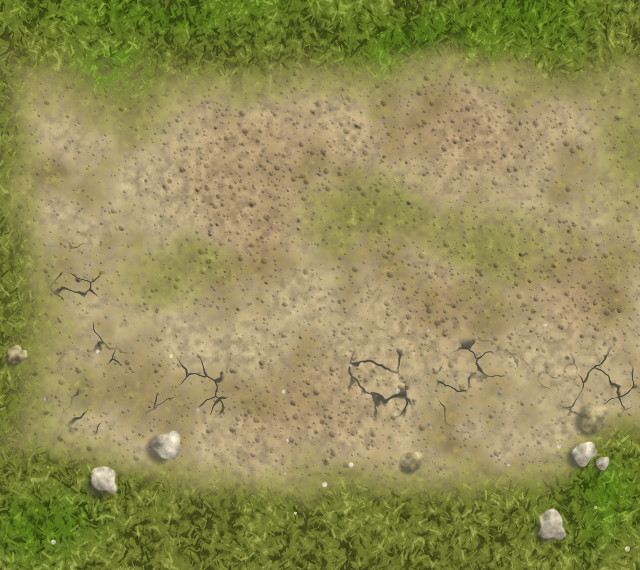
Give the GLSL for this texture, as a WebGL 2 fragment shader.

```glsl
#version 300 es
precision highp float;
uniform vec2 u_resolution;
out vec4 fragColor;

const float ASPECT = 1.1228;
const vec3 SAND = vec3(0.735, 0.67, 0.515);
const vec3 ROUGH_SOIL = vec3(0.67, 0.565, 0.42);
const vec3 EARTH = vec3(0.56, 0.49, 0.31);
const vec3 OLIVE = vec3(0.59, 0.57, 0.33);
const vec3 GRASS_DARK = vec3(0.20, 0.23, 0.06);
const vec3 GRASS_MID = vec3(0.43, 0.47, 0.17);
const vec3 GRASS_LIGHT = vec3(0.68, 0.70, 0.37);
const vec3 LUSH_TINT = vec3(0.72, 0.98, 0.45);
const vec3 CRACK = vec3(0.24, 0.24, 0.22);
const vec3 STONE = vec3(0.84, 0.80, 0.70);
const vec2 LIGHT = vec2(0.6, 0.8);
const float TOP_EDGE = 0.885;
const float BOTTOM_EDGE = 0.165;

// soft ellipses: centre xy, radii zw
const vec4 THIN_GRASS[6] = vec4[6](
  vec4(0.22, 0.82, 0.12, 0.08), vec4(0.64, 0.63, 0.13, 0.07), vec4(0.88, 0.58, 0.12, 0.07),
  vec4(0.29, 0.52, 0.09, 0.06), vec4(1.13, 0.73, 0.09, 0.14), vec4(0.00, 0.31, 0.14, 0.24));
const vec4 BARE[6] = vec4[6](
  vec4(0.45, 0.74, 0.13, 0.09), vec4(0.80, 0.76, 0.20, 0.08), vec4(0.44, 0.60, 0.09, 0.10),
  vec4(0.77, 0.47, 0.11, 0.09), vec4(0.54, 0.28, 0.14, 0.09), vec4(1.02, 0.49, 0.10, 0.08));
const vec4 CRACKED[6] = vec4[6](
  vec4(0.32, 0.34, 0.10, 0.05), vec4(0.14, 0.47, 0.05, 0.11), vec4(0.19, 0.30, 0.06, 0.07),
  vec4(0.75, 0.34, 0.16, 0.08), vec4(1.06, 0.34, 0.08, 0.06), vec4(0.40, 0.28, 0.03, 0.06));
const vec4 LUSH[6] = vec4[6](
  vec4(0.92, 0.97, 0.13, 0.06), vec4(0.71, 0.92, 0.11, 0.05), vec4(0.20, 0.87, 0.06, 0.05),
  vec4(0.30, 0.99, 0.30, 0.05), vec4(0.07, 0.07, 0.10, 0.05), vec4(1.07, 0.13, 0.09, 0.07));
// stones: centre xy, radius z
const vec3 STONES[8] = vec3[8](
  vec3(0.030, 0.376, 0.016), vec3(0.290, 0.220, 0.026), vec3(0.184, 0.156, 0.025),
  vec3(1.041, 0.267, 0.026), vec3(1.023, 0.205, 0.022), vec3(0.970, 0.078, 0.025),
  vec3(0.724, 0.190, 0.018), vec3(1.058, 0.188, 0.013));

float hash(vec2 c) {
  vec3 v = fract(vec3(c.xyx) * 0.1031);
  v += dot(v, v.yzx + 33.33);
  return fract((v.x + v.y) * v.z);
}
vec2 hash2(vec2 c) { return vec2(hash(c + 17.3), hash(c + 71.9)); }
float noise(vec2 q) {
  vec2 i = floor(q), f = fract(q);
  f = f * f * (3.0 - 2.0 * f);
  return mix(mix(hash(i), hash(i + vec2(1, 0)), f.x),
             mix(hash(i + vec2(0, 1)), hash(i + vec2(1, 1)), f.x), f.y);
}
float fbm(vec2 q) {
  float sum = 0.0, amp = 0.5;
  for (int k = 0; k < 5; k++) {
    sum += amp * noise(q);
    q = mat2(1.6, 1.2, -1.2, 1.6) * q + 5.7;
    amp *= 0.5;
  }
  return sum;
}
float patches(vec2 p, vec4 list[6]) {
  float sum = 0.0;
  for (int k = 0; k < 6; k++) {
    vec2 d = (p - list[k].xy) / list[k].zw;
    sum += exp(-dot(d, d));
  }
  return min(sum, 1.0);
}
// lumps lit on one side, dark on the other
float clods(vec2 q, float density) {
  float shade = 0.0;
  for (int k = 0; k < 9; k++) {
    vec2 c = floor(q) + vec2(k % 3 - 1, k / 3 - 1);
    vec2 d = q - c - hash2(c);
    float r = mix(0.18, 0.48, hash(c + 5.1));
    float body = 1.0 - smoothstep(r * 0.5, r, length(d));
    shade += step(hash(c), density) * body * (dot(d, LIGHT) / r * 0.9 - 0.4);
  }
  return shade;
}
// short strokes of random lean; returns tone over the given base
float blades(vec2 q, float tone) {
  for (int k = 0; k < 9; k++) {
    vec2 c = floor(q) + vec2(k % 3 - 1, k / 3 - 1);
    vec2 d = q - c - hash2(c);
    float a = 1.57 + (hash(c + 9.4) - 0.5) * 2.6;
    vec2 axis = vec2(cos(a), sin(a));
    float along = clamp(dot(d, axis), -0.45, 0.45);
    float cover = 1.0 - smoothstep(0.05, 0.19, length(d - axis * along));
    tone = mix(tone, hash(c + 2.7), cover * 0.75);
  }
  return tone;
}
float cellEdge(vec2 q) {
  float near = 9.0, next = 9.0;
  for (int k = 0; k < 9; k++) {
    vec2 c = floor(q) + vec2(k % 3 - 1, k / 3 - 1);
    float d = length(q - c - hash2(c));
    next = min(next, max(near, d));
    near = min(near, d);
  }
  return next - near;
}

void main() {
  vec2 p = gl_FragCoord.xy / u_resolution * vec2(ASPECT, 1.0);
  vec2 warp = vec2(fbm(p * 9.0), fbm(p * 9.0 + 40.0)) - 0.48;
  vec2 w = p + warp * 0.09;
  float grain = fbm(p * 95.0) - 0.48, cloud = fbm(p * 13.0 + 8.0) - 0.48;

  // where grass grows
  float low = BOTTOM_EDGE + 0.09 * smoothstep(0.9, 1.1, p.x) + 0.08 * (1.0 - smoothstep(0.0, 0.35, p.x));
  float border = max(smoothstep(TOP_EDGE - 0.1, TOP_EDGE + 0.06, w.y), 1.0 - smoothstep(low - 0.07, low + 0.07, w.y));
  border = max(border, 0.8 * (1.0 - smoothstep(0.0, 0.11, w.x)));
  float green = border + 0.52 * patches(w, THIN_GRASS) * (1.0 - border) + cloud * 0.3;

  // soil
  float bare = patches(w, BARE);
  vec3 col = mix(SAND, ROUGH_SOIL, bare * 0.65);
  col = mix(col, EARTH, smoothstep(-0.05, 0.3, cloud + grain * 0.5) * 0.75);
  col = mix(col, OLIVE, smoothstep(0.05, 0.45, green + grain * 0.3) * 0.85);
  float lumps = clods(p * 58.0, 0.08 + 0.33 * bare) + 0.8 * clods(p * 105.0 + 30.0, 0.25 + 0.3 * bare);
  col *= 1.0 + grain * 0.5 + lumps * 0.38 * (1.0 - 0.6 * border);

  // cracks
  float line = cellEdge(p * 19.0 + warp * 2.5);
  float broken = smoothstep(0.42, 0.62, noise(p * 24.0 + 3.0));
  float crack = 1.0 - smoothstep(0.02, 0.10, line);
  col = mix(col, CRACK, crack * broken * smoothstep(0.15, 0.65, patches(w, CRACKED)) * 0.85);

  // turf
  float tone = blades(p * 105.0, 0.42 + grain);
  tone = blades(p * 62.0 + 20.0, tone) + cloud * 0.5 + grain * 0.4;
  vec3 turf = mix(GRASS_DARK, GRASS_MID, smoothstep(0.0, 0.5, tone));
  turf = mix(turf, GRASS_LIGHT, smoothstep(0.5, 1.1, tone));
  turf *= mix(vec3(1.0), LUSH_TINT, patches(w, LUSH) * 0.85);
  col = mix(col, turf, smoothstep(0.35, 0.95, green + grain * 0.5) * 0.95);

  // pebbles
  vec2 cell = floor(p * 15.0);
  vec2 off = fract(p * 15.0) - 0.2 - 0.6 * hash2(cell);
  float size = mix(0.04, 0.09, hash(cell + 3.3));
  float pebble = step(hash(cell + 6.6), 0.22) * (1.0 - smoothstep(0.4, 0.5, p.y));
  col = mix(col, STONE * (0.9 + grain), pebble * (1.0 - smoothstep(size * 0.6, size, length(off))));

  // stones with cast shadow
  for (int k = 0; k < 8; k++) {
    vec2 d = (p - STONES[k].xy) / STONES[k].z;
    float rim = 0.68 + 0.6 * noise(d * 1.4 + float(k) * 7.0);
    float shadow = 1.0 - smoothstep(0.6, 1.15, length(d + vec2(0.4, 0.35)));
    col = mix(col, CRACK, shadow * 0.6);
    float facet = noise(d * 2.2 + float(k) * 11.0);
    vec3 rock = STONE * (0.8 + 0.2 * dot(d, LIGHT) + 0.3 * (facet - 0.4) + grain * 0.7);
    rock = mix(rock, rock * vec3(0.86, 0.83, 0.70), float(k % 3 == 0));
    col = mix(col, rock, 1.0 - smoothstep(rim - 0.12, rim + 0.06, length(d)));
  }
  fragColor = vec4(clamp(col, 0.0, 1.0), 1.0);
}
```
